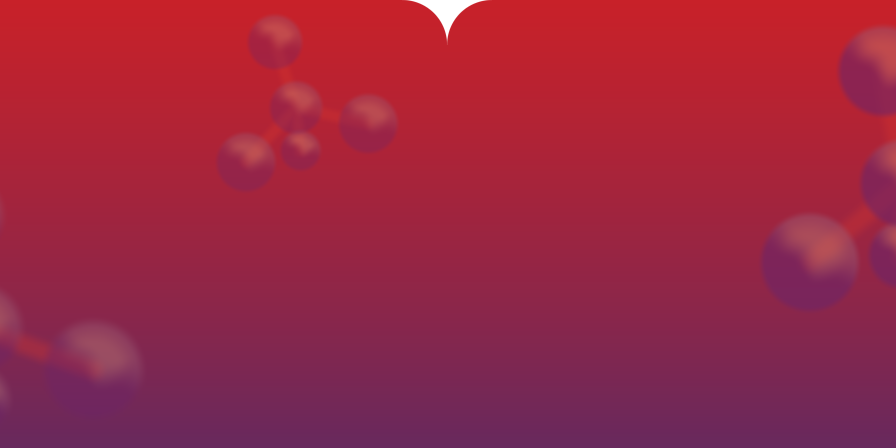
A Shadertoy shader for this background:

```glsl
const vec3 TOP_RED = vec3(0.785, 0.13, 0.16);
const vec3 BASE_PLUM = vec3(0.405, 0.16, 0.365);
const vec3 SHADE = vec3(0.42, 0.14, 0.41);
const vec3 HIGHLIGHT = vec3(0.76, 0.53, 0.49);
const vec3 BOND = vec3(0.84, 0.21, 0.18);

// Atoms of one molecule: xy offset from the hub, z radius; the hub is last
const vec3 ATOMS[5] = vec3[5](
    vec3(0.010, -0.096, 0.044),
    vec3(-0.047, 0.146, 0.060),
    vec3(0.161, -0.036, 0.065),
    vec3(-0.112, -0.122, 0.065),
    vec3(0.0, 0.0, 0.058));

vec2 rotate(vec2 p, float angle) {
    float c = cos(angle), s = sin(angle);
    return vec2(c * p.x - s * p.y, s * p.x + c * p.y);
}

float segmentDistance(vec2 p, vec2 end) {
    float along = clamp(dot(p, end) / dot(end, end), 0.0, 1.0);
    return length(p - end * along);
}

vec3 background(float depth) {
    return mix(TOP_RED, BASE_PLUM, depth * (0.74 + 0.26 * depth));
}

// Translucent ball with a wavy border between light and shade
vec3 drawAtom(vec3 color, vec2 p, float radius, float blur, float strength) {
    vec2 n = p / radius;
    float wave = 0.12 * sin(4.0 * n.x + 1.0) + 0.06 * sin(7.0 * n.x - 3.0 * n.y);
    float lit = smoothstep(-0.25, 0.55, n.y + 0.35 * n.x + wave);
    lit *= 1.0 - 0.45 * smoothstep(0.5, 1.0, length(n));
    float cover = 1.0 - smoothstep(-blur, blur, length(p) - radius);
    float alpha = cover * mix(strength, 0.40, lit);
    return mix(color, mix(SHADE, HIGHLIGHT, lit), alpha);
}

vec3 drawMolecule(vec3 color, vec2 p, float scale, float angle, float blur, float strength) {
    vec2 q = rotate(p, -angle) / scale;
    float bonds = 0.0;
    for (int i = 0; i < 4; i++) {
        float d = segmentDistance(q, ATOMS[i].xy);
        bonds = max(bonds, 1.0 - smoothstep(0.002, 0.022, d));
    }
    color = mix(color, BOND, 0.35 * bonds);
    for (int i = 0; i < 5; i++) {
        color = drawAtom(color, q - ATOMS[i].xy, ATOMS[i].z, blur, strength);
    }
    return color;
}

// White cusp between two quarter circles hanging from the top edge
float notchMask(vec2 p, float radius, float pixel) {
    vec2 corner = vec2(radius - abs(p.x), p.y + radius);
    float outside = smoothstep(-pixel, pixel, length(corner) - radius);
    return outside * step(0.0, corner.x) * step(0.0, corner.y);
}

void mainImage(out vec4 fragColor, in vec2 fragCoord) {
    vec2 p = fragCoord / iResolution.y;
    p.x += 1.0 - 0.5 * iResolution.x / iResolution.y;
    float pixel = 1.0 / iResolution.y;
    vec3 color = background(1.0 - p.y);

    // Three copies of the molecule
    color = drawMolecule(color, p - vec2(0.661, 0.760), 1.0, 0.0, 0.007, 0.32);
    color = drawMolecule(color, p - vec2(2.018, 0.591), 1.66, -0.13, 0.006, 0.58);
    color = drawMolecule(color, p - vec2(-0.049, 0.268), 1.66, -0.13, 0.009, 0.42);

    color = mix(color, vec3(1.0), notchMask(p - vec2(0.998, 1.0), 0.1, 0.7 * pixel));
    fragColor = vec4(color, 1.0);
}
```
